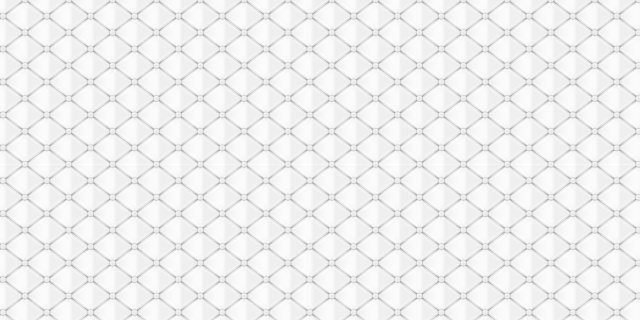
This pattern is drawn by a Shadertoy shader. Its source:

```glsl
#define PITCH vec2(0.1370, 0.1029)
#define ORIGIN vec2(0.8315, 0.5380)
#define BUTTON_RADIUS 0.0104
#define CREASE_WIDTH 0.0011
#define FOLD_WIDTH 0.0056
#define BASE_GREY 0.938
#define SHEEN 0.046
#define SEAM_Y 0.4865
#define SAMPLES 3

const float PI = 3.14159265;

float gaussian(float d, float width) {
    return exp(-d * d / (width * width));
}

// Satin sheen: brightens from the left corner, then drops near the middle.
float cushion(vec2 local) {
    float rise = smoothstep(-0.46, -0.06, local.x);
    float fall = 1.0 - smoothstep(0.0, 0.10, local.x);
    float tips = 1.0 - 0.5 * smoothstep(0.15, 0.45, abs(local.y));
    return BASE_GREY + SHEEN * rise * fall * tips;
}

// x: darkening, y: highlight; across is signed, along is 0 at a button, 0.5 midway.
vec2 crease(float across, float along) {
    float nearButton = 1.0 - smoothstep(0.10, 0.42, along);
    float bow = 0.0046 * sin(PI * along);
    float core = gaussian(across, CREASE_WIDTH) * mix(0.13, 0.32, nearButton);
    float wrinkle = gaussian(abs(across) - bow, CREASE_WIDTH) * 0.09 * nearButton;
    float fold = gaussian(across, FOLD_WIDTH) * mix(0.035, 0.06, nearButton);
    float shine = gaussian(abs(across) - bow - 0.0040, 0.0022) * 0.03;
    return vec2(core + wrinkle + fold, shine);
}

// Pale domed button with a thin rim and a faint four-way pinch.
float buttonShade(vec2 offset) {
    float r = length(offset) / BUTTON_RADIUS;
    float dome = 0.94 + 0.03 * dot(offset, vec2(-0.6, 0.8)) / BUTTON_RADIUS;
    float rim = gaussian(r - 0.96, 0.16) * 0.17;
    float pinch = gaussian(min(abs(offset.x), abs(offset.y)), 0.0010);
    return dome - rim - 0.04 * pinch * (1.0 - smoothstep(0.3, 0.8, r));
}

float upholstery(vec2 uv, float pixel) {
    // Skewed axes place a button at every integer pair.
    vec2 q = (uv - ORIGIN) / PITCH;
    vec2 diagonal = vec2(q.x + q.y, q.x - q.y);
    vec2 cell = fract(diagonal) - 0.5;
    vec2 local = 0.5 * vec2(cell.x + cell.y, cell.x - cell.y);
    float shade = cushion(local);

    // Creases along both diagonals
    vec2 fromButton = diagonal - round(diagonal);
    vec2 across = fromButton / length(1.0 / PITCH);
    vec2 folds = crease(across.x, abs(fromButton.y))
               + crease(across.y, abs(fromButton.x));
    shade = min(shade + folds.y, 1.0) - min(folds.x, 0.36);

    // Faint join in the fabric
    shade += 0.03 * gaussian(uv.y - SEAM_Y, 0.0016);

    // Buttons and their contact shadow
    vec2 offset = 0.5 * PITCH * vec2(fromButton.x + fromButton.y,
                                   fromButton.x - fromButton.y);
    float edge = length(offset) - BUTTON_RADIUS;
    shade -= 0.03 * gaussian(max(edge, 0.0), 0.0030);
    float mask = 1.0 - smoothstep(-0.5 * pixel, 0.5 * pixel, edge);
    return mix(shade, buttonShade(offset), mask);
}

void mainImage(out vec4 fragColor, in vec2 fragCoord) {
    float pixel = 1.0 / iResolution.y;
    float sum = 0.0;
    for (int j = 0; j < SAMPLES; j++) {
        for (int i = 0; i < SAMPLES; i++) {
            vec2 jitter = (vec2(i, j) + 0.5) / float(SAMPLES) - 0.5;
            sum += upholstery((fragCoord + jitter) * pixel, pixel / float(SAMPLES));
        }
    }
    float grey = clamp(sum / float(SAMPLES * SAMPLES), 0.0, 1.0);
    fragColor = vec4(vec3(grey), 1.0);
}
```
